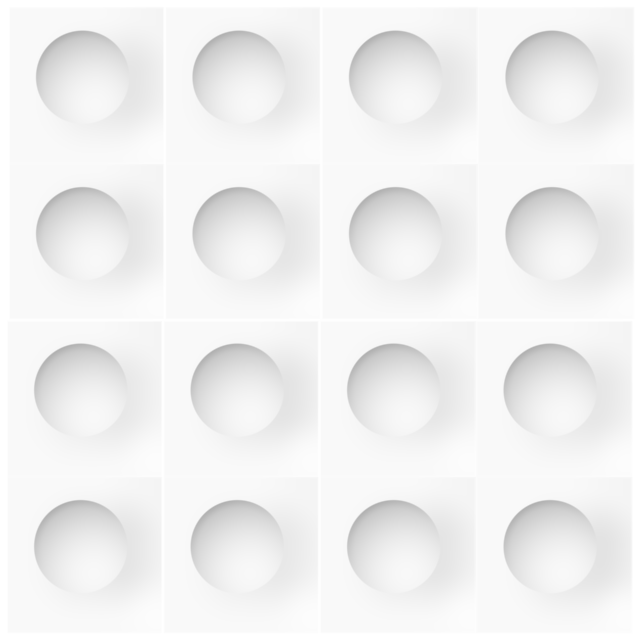
This pattern is drawn by a Shadertoy shader. Its source:

```glsl
const float TILES = 4.0;
const vec2 GRID_ORIGIN = vec2(0.0130, 0.0108);
const float PITCH = 0.2445;
const vec2 DIMPLE_CENTER = vec2(0.475, 0.552);
const float DIMPLE_RADIUS = 0.298;

float hash(vec2 p) {
    vec3 q = fract(p.xyx * 0.1031);
    q += dot(q, q.yzx + 33.33);
    return fract((q.x + q.y) * q.z);
}

float roundBox(vec2 p, vec2 halfSize, float radius) {
    vec2 d = abs(p) - halfSize + radius;
    return length(max(d, 0.0)) + min(max(d.x, d.y), 0.0) - radius;
}

// Pale tile with a blurred shadow towards the lower right
float tileShade(vec2 p, vec2 id) {
    float shiftX = 0.07 * hash(id + 3.1) + 0.03 * step(2.5, id.x);
    vec2 shadowCenter = vec2(0.55 + shiftX, 0.47 + 0.05 * hash(id + 7.7));
    float d = roundBox(p - shadowCenter, vec2(0.34, 0.31), 0.22);
    float shadow = 1.0 - smoothstep(-0.20, 0.15, d);
    float side = smoothstep(0.1, 0.85, p.x);
    shadow *= mix(0.025, 0.072, side) * mix(0.85, 1.1, hash(id + 5.3));

    float glow = exp(-dot(p - vec2(0.96, 0.10), p - vec2(0.96, 0.10)) / 0.035);
    shadow *= 1.0 - glow * mix(0.4, 1.0, hash(id + 11.9));
    float rightFade = 0.018 * smoothstep(0.55, 1.0, p.x) * smoothstep(0.1, 0.5, p.y);
    return 0.976 + 0.012 * glow - shadow - rightFade;
}

// Concave bowl: dark upper-left rim, bright lower floor
float dimpleShade(vec2 q) {
    float reach = length(q - vec2(0.28, -0.58)) / 1.65;
    float rim = smoothstep(0.80, 1.0, length(q));
    float facing = max(dot(q, normalize(vec2(-0.55, 0.83))), 0.0);
    return 0.972 - 0.235 * reach * reach - 0.055 * rim * facing;
}

float seamMask(float coord, float halfWidth, float aa) {
    float d = abs(coord - round(coord));
    return 1.0 - smoothstep(halfWidth - aa, halfWidth + aa, d);
}

void mainImage(out vec4 fragColor, in vec2 fragCoord) {
    vec2 uv = fragCoord / iResolution.xy;
    float aa = 1.0 / (PITCH * min(iResolution.x, iResolution.y));

    // Lower two rows sit slightly to the left
    vec2 grid = (uv - GRID_ORIGIN) / PITCH;
    grid.x += 0.012 * (1.0 - step(2.0, grid.y));
    vec2 id = clamp(floor(grid), 0.0, TILES - 1.0);
    vec2 local = grid - id;

    float shade = tileShade(local, id);

    // White joints, strongest at the left and across the middle
    float upright = seamMask(grid.x, 0.009, aa) * (round(grid.x) < 2.5 ? 0.9 : 0.35);
    float level = seamMask(grid.y, 0.009, aa) * (round(grid.y) == 2.0 ? 0.9 : 0.25);
    shade = mix(shade, 1.0, max(upright, level));

    // Dimple
    vec2 q = (local - DIMPLE_CENTER) / DIMPLE_RADIUS;
    float edge = (length(q) - 1.0) * DIMPLE_RADIUS;
    shade = mix(shade, dimpleShade(q), 1.0 - smoothstep(-aa, aa, edge));

    // White border around the block of tiles
    float outside = roundBox(grid - 0.5 * TILES, vec2(0.5 * TILES), 0.0);
    shade = mix(shade, 1.0, smoothstep(-aa, aa, outside));

    fragColor = vec4(vec3(shade), 1.0);
}
```
